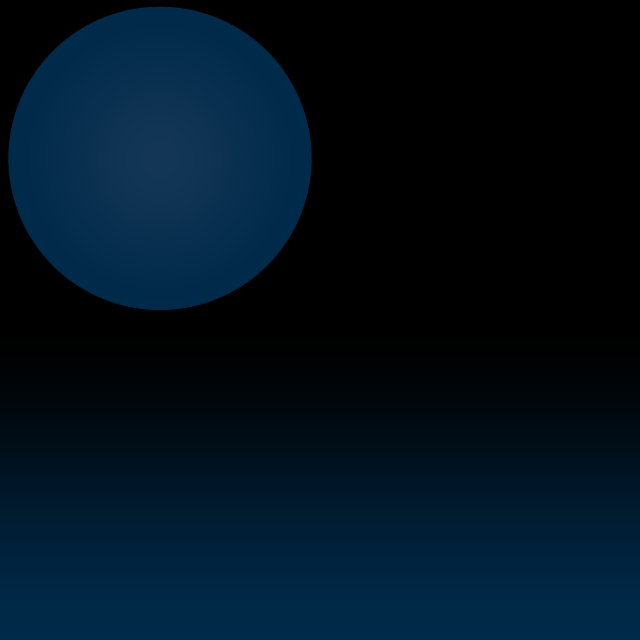
This background is drawn by a three.js fragment shader. Its source:

```glsl
// A dim blue disc in a black sky above a soft blue haze along the bottom.
// The haze is a smooth vertical ramp; the disc is a circle distance function
// filled with a radial glow that fades from its centre to its rim.

varying vec2 vUv;

const vec3 SKY_BLACK = vec3(0.0);
const vec3 HAZE_BLUE = vec3(0.0, 0.163, 0.288);
const vec3 DISC_RIM  = vec3(0.0, 0.163, 0.288);
const vec3 DISC_CORE = vec3(0.075, 0.212, 0.337);

const vec2  DISC_CENTER = vec2(0.25, 0.7526);
const float DISC_RADIUS = 0.237;
const float GLOW_RADIUS = 0.245;
const float HAZE_TOP    = 0.5;

// Signed distance to a circle, negative inside
float circleDistance(vec2 p, vec2 center, float radius) {
  return length(p - center) - radius;
}

// Coverage of a shape with an edge about one pixel wide
float coverage(float dist) {
  float width = max(fwidth(dist), 0.0001);
  return 1.0 - smoothstep(-0.5 * width, 0.5 * width, dist);
}

// Smooth falloff from 1 at zero to 0 at the given reach
float falloff(float value, float reach) {
  return 1.0 - smoothstep(0.0, reach, value);
}

// Vertical haze rising from the bottom edge
vec3 skyColor(float height, float hazeTop) {
  return mix(SKY_BLACK, HAZE_BLUE, falloff(height, hazeTop));
}

// Radial glow inside the disc
vec3 discColor(vec2 p, vec2 center, float glowRadius) {
  return mix(DISC_RIM, DISC_CORE, falloff(distance(p, center), glowRadius));
}

void main() {
  vec3 color = skyColor(vUv.y, HAZE_TOP);

  float discMask = coverage(circleDistance(vUv, DISC_CENTER, DISC_RADIUS));
  color = mix(color, discColor(vUv, DISC_CENTER, GLOW_RADIUS), discMask);

  gl_FragColor = vec4(color, 1.0);
}
```
